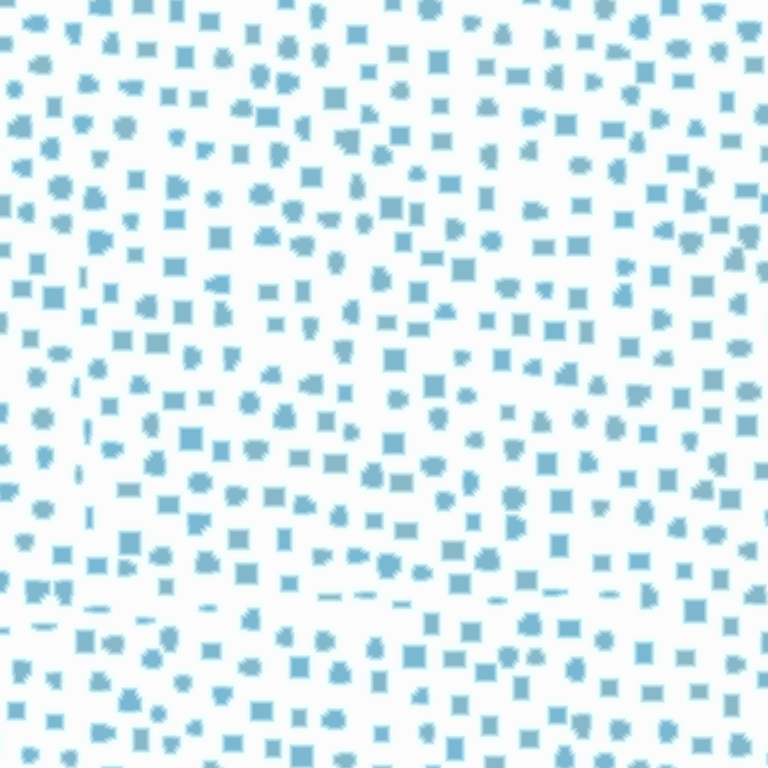
Reproduce this pattern procedurally as a Shadertoy shader.

```glsl
vec4 hash4(vec2 cell) {
    vec4 p = fract(cell.xyxy * vec4(0.1031, 0.1030, 0.0973, 0.1099));
    p += dot(p, p.wzxy + 33.33);
    return fract((p.xxyz + p.yzzw) * p.zywx);
}

float box(vec2 p, vec2 halfSize) {
    vec2 d = abs(p) - halfSize;
    return length(max(d, 0.0)) + min(max(d.x, d.y), 0.0);
}

// Plain block, or two crossed bars that leave stepped corners
float chip(vec2 p, vec2 halfSize, vec4 rnd) {
    if (rnd.x < 0.45) return box(p, halfSize);
    vec2 slide = (rnd.yz - 0.5) * 0.8 * halfSize;
    float flatBar = box(p - vec2(0.0, slide.y), halfSize * vec2(1.08, 0.62));
    float tallBar = box(p - vec2(slide.x, 0.0), halfSize * vec2(0.64, 1.08));
    float middle = box(p - slide * 0.5, halfSize * 0.8);
    return min(min(flatBar, tallBar), middle);
}

void mainImage(out vec4 fragColor, in vec2 fragCoord) {
    const float density = 19.4;
    vec2 pos = fragCoord / iResolution.y * density;

    // Tilted, staggered lattice; the chips themselves stay upright
    mat2 tilt = mat2(0.96, 0.28, -0.28, 0.96);
    vec2 p = tilt * pos;
    float nearest = 10.0;
    float tone = 0.0;

    for (int j = -1; j <= 1; j++) {
        float row = floor(p.y) + float(j);
        float stagger = 0.5 * mod(row, 2.0);
        for (int i = -1; i <= 1; i++) {
            vec2 cell = vec2(floor(p.x - stagger) + float(i), row);
            vec4 place = hash4(cell + 71.0);
            vec4 form = hash4(cell + 213.0);
            vec2 drift = 0.2 * sin(cell.yx * vec2(0.9, 0.7) + cell * 0.4);
            vec2 centre = cell + vec2(stagger, 0.0) + 0.5 + drift + (place.xy - 0.5) * 0.36;
            centre = centre * tilt;
            vec2 halfSize = mix(vec2(0.175), vec2(0.295), vec2(place.z, place.w));

            // Two seams squeeze the chips lying on them into slivers
            vec2 at = centre / density;
            float upright = abs(at.x - 0.125 + 0.045 * at.y);
            float level = abs(at.y - 0.187 - 0.06 * at.x);
            if (upright < 0.012 && at.y > 0.27) halfSize.x = 0.09;
            if (level < 0.012 && at.x < 0.8) halfSize.y = 0.08;

            float d = chip(pos - centre, halfSize, form);
            if (d < nearest) {
                nearest = d;
                tone = form.w;
            }
        }
    }

    // Blue core, soft rim, pale cyan halo, white ground
    vec3 core = mix(vec3(0.47, 0.72, 0.83), vec3(0.54, 0.72, 0.78), tone);
    vec3 halo = vec3(0.93, 1.0, 1.0);
    vec3 color = mix(core, halo, clamp((nearest + 0.071) / 0.127, 0.0, 1.0));
    color = mix(color, vec3(0.99), smoothstep(0.076, 0.157, nearest));
    fragColor = vec4(color, 1.0);
}
```
